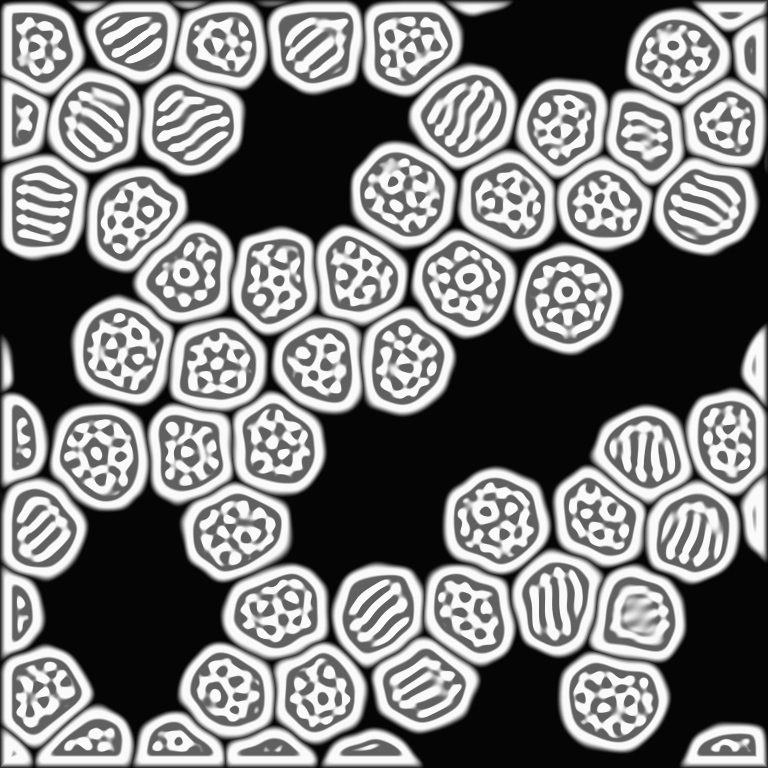
A Shadertoy shader for this pattern:

```glsl
// Clusters of soft, rounded cells on black, each with a thick bright wall.
// Jittered hexagonal sites give discs cut by Voronoi edges; the inside holds
// a beaded ring around a labyrinth made of plane waves of one wavelength.

const float TAU = 6.2831853;
const float SPACING = 0.12;      // distance between cell sites
const float RADIUS = 0.072;      // radius of a free cell
const float ROW_HEIGHT = 0.87;   // hexagonal row pitch, in spacings
const float WAVELENGTH = 0.0195; // pitch of walls, beads and worms
const float WALL_DEPTH = 0.0085; // depth of the wall's brightest line
const float GAP_GREY = 0.37;     // tone between the bright lines

float hash(vec2 p) {
    return fract(sin(dot(p, vec2(127.1, 311.7))) * 43758.5453);
}

float smoothMin(float a, float b, float k) {
    float h = max(k - abs(a - b), 0.0);
    return min(a, b) - h * h / (4.0 * k);
}

// Site of a grid slot, in spacings.
vec2 sitePosition(vec2 slot) {
    vec2 jitter = vec2(hash(slot), hash(slot + 37.3)) - 0.5;
    return vec2(slot.x + 0.5 * mod(slot.y, 2.0), slot.y * ROW_HEIGHT) + 0.36 * jitter;
}

// Broad waves leave coherent voids between the clusters.
bool isOccupied(vec2 slot) {
    vec2 p = sitePosition(slot) * SPACING;
    float field = sin(dot(p, vec2(15.0, 5.0)) + 1.0)
                + sin(dot(p, vec2(-6.0, 14.0)) + 2.2)
                + sin(dot(p, vec2(9.0, -12.0)) + 4.0);
    return field + 0.9 * (hash(slot + 71.9) - 0.5) > -0.6;
}

// Depth inside the nearest cell; also returns its slot and the local offset.
float cellDepth(vec2 p, out vec2 nearestSlot, out vec2 local) {
    vec2 q = p / SPACING;
    vec2 base = floor(vec2(q.x, q.y / ROW_HEIGHT) + 0.5);
    float nearest = 1e3;
    nearestSlot = base;
    vec2 toSite = vec2(1e3);
    for (int j = -2; j <= 2; j++)
    for (int i = -2; i <= 2; i++) {
        vec2 slot = base + vec2(i, j);
        vec2 offset = sitePosition(slot) - q;
        if (isOccupied(slot) && length(offset) < nearest) {
            nearest = length(offset);
            nearestSlot = slot;
            toSite = offset;
        }
    }
    local = -toSite * SPACING;
    float depth = RADIUS - nearest * SPACING;
    if (depth < -0.02) return depth;

    // Flatten the disc where it meets its neighbours.
    for (int j = -2; j <= 2; j++)
    for (int i = -2; i <= 2; i++) {
        vec2 slot = base + vec2(i, j);
        vec2 offset = sitePosition(slot) - q;
        vec2 between = offset - toSite;
        if (isOccupied(slot) && dot(between, between) > 1e-4) {
            float edge = dot(0.5 * (offset + toSite), normalize(between));
            depth = smoothMin(depth, edge * SPACING - 0.001, 0.014);
        }
    }
    return depth;
}

// Waves of one length: a wide fan gives dots and mazes, a narrow one stripes.
float labyrinth(vec2 p, vec2 seed) {
    float fan = hash(seed + 5.7) < 0.25 ? 0.12 : 1.0;
    float start = TAU * hash(seed + 11.3);
    float sum = 0.0;
    for (int i = 0; i < 5; i++) {
        float k = float(i);
        float angle = start + fan * 0.5 * TAU * k / 5.0;
        float phase = TAU * hash(seed + 3.1 * k);
        sum += cos(TAU / WAVELENGTH * dot(p, vec2(cos(angle), sin(angle))) + phase);
    }
    return sum / 1.6;
}

// Small bends keep outlines from looking geometric.
vec2 wobble(vec2 p) {
    return 0.0016 * vec2(sin(p.y * 83.0 + 3.0 * sin(p.x * 41.0)),
                         sin(p.x * 91.0 + 3.0 * sin(p.y * 37.0)));
}

float cellTone(float depth, vec2 local, vec2 seed) {
    float rings = cos(TAU * (depth - WALL_DEPTH) / WAVELENGTH);
    float maze = labyrinth(local, seed);
    float beads = 0.65 * rings + 0.75 * maze;
    float field = mix(rings, beads, smoothstep(0.015, 0.023, depth));
    field = mix(field, maze, smoothstep(0.031, 0.04, depth));
    // The outer half of the wall is shaped by the outline alone.
    field = depth < WALL_DEPTH ? 1.0 : field;
    float tone = mix(GAP_GREY, 1.0, smoothstep(-0.65, 0.45, field));
    return tone * smoothstep(-0.004, 0.006, depth);
}

void mainImage(out vec4 fragColor, in vec2 fragCoord) {
    vec2 p = fragCoord / iResolution.y;
    vec2 size = iResolution.xy / iResolution.y;

    vec2 slot, local;
    float depth = cellDepth(p + wobble(p), slot, local);

    // Cells are walled off at the canvas border too.
    vec2 border = min(p, size - p);
    depth = smoothMin(depth, min(border.x, border.y) - 0.002, 0.008);

    float tone = 0.02 + 0.96 * cellTone(depth, local, slot);
    fragColor = vec4(vec3(tone), 1.0);
}
```
